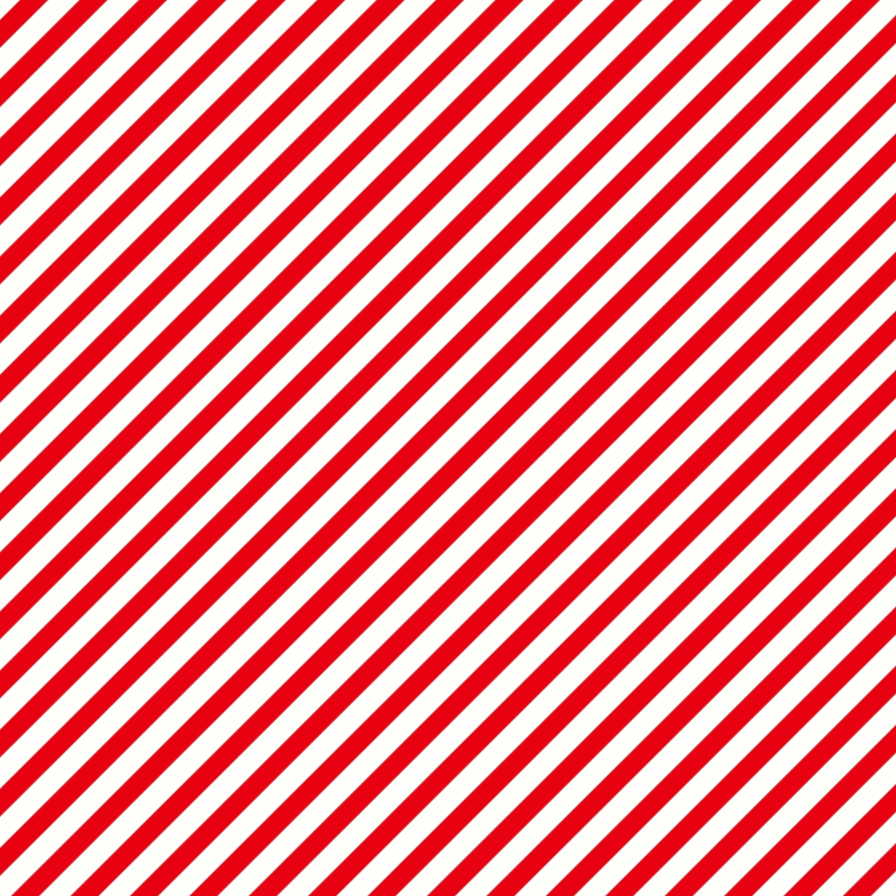
Reproduce this pattern procedurally as a three.js fragment shader.

```glsl
varying vec2 vUv;

const vec3 WHITE = vec3(0.995, 0.995, 0.982);
const vec3 RED = vec3(0.905, 0.005, 0.068);
const vec3 RIM = vec3(0.80, 0.12, 0.16);

const vec2 REPEATS = vec2(15.08, 15.15);  // stripes across and down
const float STRIPE_CENTRE = 0.573;        // position within one repeat
const float STRIPE_SHARE = 0.46;          // red part of one repeat
const float RIM_INSET = 0.0006;           // darkest edge line, in canvas units
const float EDGE_SOFTNESS = 0.0014;       // edge half-width, in canvas units

// Signed distance to the nearest diagonal stripe, negative inside.
float stripeDistance(vec2 p) {
  float phase = dot(REPEATS, vec2(p.x, 1.0 - p.y));
  float offset = abs(fract(phase - STRIPE_CENTRE + 0.5) - 0.5);
  return (offset - 0.5 * STRIPE_SHARE) / length(REPEATS);
}

float ramp(float start, float end, float x) {
  return clamp((x - start) / (end - start), 0.0, 1.0);
}

void main() {
  float d = stripeDistance(vUv);

  // Red darkens slightly at the rim, then fades to white.
  vec3 color = mix(RED, RIM, ramp(-EDGE_SOFTNESS, -RIM_INSET, d));
  color = mix(color, WHITE, ramp(-RIM_INSET, EDGE_SOFTNESS, d));

  gl_FragColor = vec4(color, 1.0);
}
```
